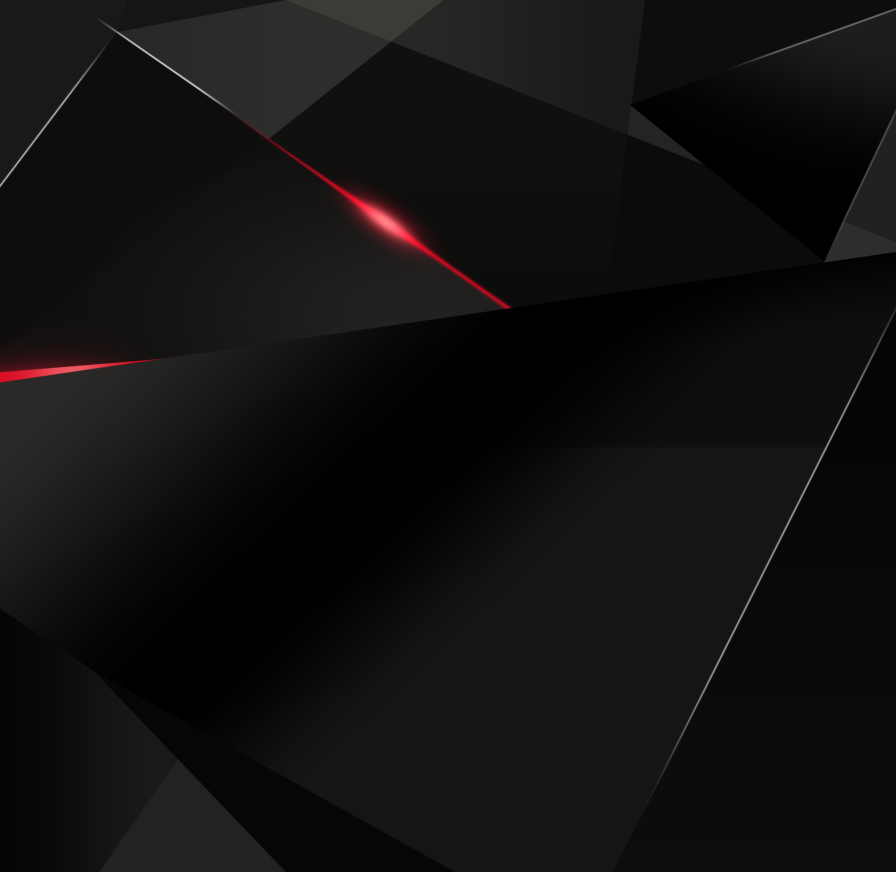
Give the GLSL for this background, as a Shadertoy shader.

```glsl
// Dark folded facets with thin lit creases and two red glows.
// Half-planes cut the canvas into facets, each shaded by a soft gradient;
// the creases and glows are added as falloffs measured along each edge.

#define WARM_TINT vec3(1.0, 0.985, 0.94)
#define RED vec3(0.85, 0.04, 0.13)
#define PINK vec3(1.0, 0.60, 0.60)
#define CREASE_WIDTH 0.0011
#define GLOW_LENGTH 0.044
#define GLOW_WIDTH 0.016

const vec2 APEX = vec2(0.130, 0.963);
const vec2 APEX_FOOT = vec2(0.0, 0.786);
const vec2 KNEE = vec2(0.568, 0.646);
const vec2 FOLD_A = vec2(0.0, 0.5615);
const vec2 FOLD_B = vec2(1.0, 0.711);
const vec2 FAN = vec2(0.319, 1.0);
const vec2 SPUR = vec2(0.703, 0.880);
const vec2 SPUR_TOP = vec2(1.0, 0.990);
const vec2 PEAK = vec2(0.920, 0.700);
const vec2 NOTCH = vec2(0.104, 0.231);
const vec2 CORNER = vec2(0.195, 0.124);
const vec2 EDGE_TOP = vec2(1.0, 0.646);
const vec2 EDGE_FOOT = vec2(0.684, 0.0);

// Distance along (x) and to the left of (y) the line from a to b
vec2 lineFrame(vec2 p, vec2 a, vec2 b) {
    vec2 d = normalize(b - a), q = p - a;
    return vec2(dot(q, d), d.x * q.y - d.y * q.x);
}

// Smooth coverage of the half-plane left of a to b
float side(vec2 p, vec2 a, vec2 b) {
    float soft = 0.8 / iResolution.y;
    return smoothstep(-soft, soft, lineFrame(p, a, b).y);
}

// Thin lit segment that fades towards both ends
float crease(vec2 p, vec2 a, vec2 b) {
    vec2 f = lineFrame(p, a, b);
    float t = f.x / length(b - a);
    float w = max(CREASE_WIDTH, 0.6 / iResolution.y);
    return exp(-f.y * f.y / (w * w)) * smoothstep(0.0, 0.3, t) * smoothstep(1.0, 0.7, t + 0.0);
}

// Facets above the main fold
float upperShade(vec2 p) {
    float diagonal = side(p, vec2(0.299, 0.840), vec2(0.495, 1.0));
    float fan = side(p, FAN, vec2(0.781, 0.813));
    float darkCell = mix(0.045, 0.065, smoothstep(0.6, 0.9, p.y));
    float litCell = mix(0.155, 0.18, smoothstep(0.1, 0.35, p.x));
    float fanCell = mix(0.155, 0.10, smoothstep(0.45, 0.72, p.x));
    float g = mix(mix(darkCell, fanCell, fan), mix(litCell, 0.235, fan), diagonal);
    g = mix(g, 0.085, side(p, APEX, FAN) * (1.0 - fan));

    // Right of the steep crease: dark sheet, small pane, black facet
    float right = side(p, vec2(0.686, 0.733), vec2(0.720, 1.0));
    float aboveSpur = side(p, SPUR, PEAK);
    float belowTop = side(p, SPUR_TOP, SPUR);
    float sheet = mix(mix(0.045, 0.145, fan), 0.05, aboveSpur);
    g = mix(g, sheet, 1.0 - right);
    float facet = 0.115 * smoothstep(-0.02, 0.22, lineFrame(p, SPUR, PEAK).y)
                * smoothstep(0.76, 0.97, p.y);
    g = mix(g, facet, aboveSpur * belowTop);
    float pane = mix(0.13, 0.18, side(p, vec2(1.0, 0.722), vec2(0.941, 0.746)));
    g = mix(g, pane, side(p, vec2(1.0, 0.873), PEAK));

    // Large left facet and the sliver beyond it
    vec2 lift = (p - vec2(0.46, 0.64)) / vec2(0.24, 0.13);
    float body = 0.05 + 0.075 * exp(-dot(lift, lift)) + 0.008 * (1.0 - diagonal);
    g = mix(g, body, side(p, KNEE, APEX));
    float beyond = side(p, APEX_FOOT, APEX);
    float cap = side(p, APEX, vec2(0.143, 1.0));
    g = mix(g, 0.065 + 0.035 * cap, beyond * (1.0 - side(p, APEX, FAN) * (1.0 - cap)));
    return g;
}

// Sheets below the main fold
float lowerShade(vec2 p) {
    float q = -lineFrame(p, vec2(0.221, 0.211), vec2(0.651, 0.626)).y;
    float depth = -lineFrame(p, FOLD_A, FOLD_B).y;
    float sheet = 0.083 * smoothstep(0.0, 0.17, q) * smoothstep(-0.03, 0.09, depth);
    sheet *= mix(1.0, 0.68, side(p, vec2(0.0, 0.487), vec2(1.0, 0.487)));
    float g = sheet + 0.165 * smoothstep(0.04, 0.38, -q);

    g = mix(g, mix(0.05, 0.018, smoothstep(0.0, 0.6, p.y)), side(p, EDGE_FOOT, EDGE_TOP) < 0.5 ? 1.0 : 0.0);
    g = mix(g, 0.025, side(p, vec2(0.508, 0.0), NOTCH));

    // Bottom left corner
    float corner = side(p, NOTCH, vec2(0.0, 0.302)) * side(p, vec2(0.319, 0.0), NOTCH);
    float pane = side(p, vec2(0.111, 0.0), CORNER);
    float shade = mix(0.135, 0.02 + 0.08 * smoothstep(0.0, 0.18, p.x), pane);
    return mix(g, shade, corner);
}

void mainImage(out vec4 fragColor, in vec2 fragCoord) {
    vec2 p = fragCoord / iResolution.xy;
    float above = side(p, FOLD_A, FOLD_B);
    vec3 color = WARM_TINT * mix(lowerShade(p), upperShade(p), above);

    // Pale creases
    color += 0.60 * crease(p, vec2(-0.06, 0.705), APEX);
    color += 0.65 * crease(p, APEX - vec2(0.03, -0.022), vec2(0.27, 0.864));
    color += 0.35 * crease(p, vec2(0.80, 0.916), vec2(1.06, 1.012));
    color += 0.22 * crease(p, PEAK, vec2(1.02, 0.916));
    color += 0.55 * crease(p, vec2(0.71, 0.053), EDGE_TOP + vec2(0.03, 0.061));

    // Red ridge with a hot spot
    vec2 f = lineFrame(p, APEX, KNEE) - vec2(0.371, 0.0);
    float swell = exp(-f.x * f.x / 0.004);
    float width = 0.0015 + 0.0035 * swell + 0.0012 * smoothstep(0.0, 0.16, f.x);
    float core = exp(-f.y * f.y / (width * width)) * smoothstep(-0.23, -0.08, f.x);
    vec2 halo = f / vec2(GLOW_LENGTH, GLOW_WIDTH);
    vec2 spot = f / vec2(0.026, 0.008);
    color = mix(color, RED, above * core * 0.85);
    color += above * RED * 0.65 * exp(-dot(halo, halo));
    color = mix(color, PINK, above * 0.85 * exp(-dot(spot, spot)));

    // Red wedge lying on the fold at the left
    vec2 tip = vec2(0.176, 0.588);
    float lift = max(lineFrame(p, FOLD_A, FOLD_B).y - 0.006, 0.0);
    float fade = 1.0 - smoothstep(0.0, 0.17, p.x);
    color += above * RED * 0.5 * fade * exp(-lift / 0.013);
    float wedge = above * side(p, tip, vec2(0.0, 0.573));
    float sheen = exp(-pow((p.x - 0.08) / 0.045, 2.0));
    color = mix(color, mix(RED, PINK, 0.55 * sheen), wedge);

    fragColor = vec4(clamp(color, 0.0, 1.0), 1.0);
}
```
